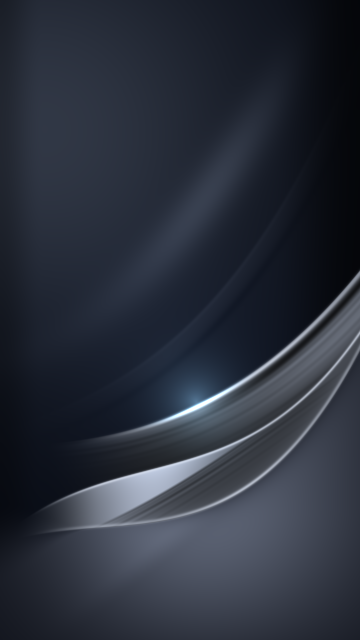
Reproduce this background procedurally as a WebGL 1 fragment shader.

```glsl
precision highp float;
// Dark blue-grey backdrop with sweeping silver ribbons and a small glint.
uniform vec2 u_resolution;

const vec3 NIGHT = vec3(0.030, 0.044, 0.078);
const vec3 SLATE = vec3(0.160, 0.172, 0.192);
const vec3 STEEL = vec3(0.88, 0.93, 1.03);
const vec3 SILVER = vec3(0.84, 0.87, 0.93);
const vec3 GLINT = vec3(0.55, 0.78, 0.92);

float hash(float n) {
  return fract(sin(n * 91.37) * 4375.85);
}

float noise(float v) {
  float f = fract(v);
  return mix(hash(floor(v)), hash(floor(v) + 1.0), f * f * (3.0 - 2.0 * f));
}

float bell(float v, float width) {
  float q = v / width;
  return exp(-q * q);
}

// Cubic through four heights at x = 0, 1/3, 2/3 and 1.
float curve(float x, vec4 h) {
  float t = 3.0 * x;
  float a = t - 1.0, b = t - 2.0, c = t - 3.0;
  return -a * b * c * h.x / 6.0 + t * b * c * h.y / 2.0
       - t * a * c * h.z / 2.0 + t * a * b * h.w / 6.0;
}

// Signed distance to a curve in canvas heights, positive above it.
float curveDistance(vec2 p, vec4 h, float aspect) {
  float slope = (curve(p.x + 0.01, h) - curve(p.x - 0.01, h)) / (0.02 * aspect);
  return (p.y - curve(p.x, h)) / sqrt(1.0 + slope * slope);
}

float above(float d, float softness) {
  return smoothstep(-softness, softness, d);
}

// Upper haze, broad beam and faint arcs.
vec3 backdrop(vec2 p, float beam, float arc) {
  vec3 col = NIGHT + SLATE * bell(length((p - vec2(0.12, 0.80)) / vec2(0.60, 0.34)), 1.0);
  col += vec3(0.025, 0.035, 0.055) * bell(length((p - vec2(0.5, 0.43)) / vec2(0.35, 0.2)), 1.0);
  col += SLATE * 0.65 * bell(beam, 0.035) * bell(p.y - 0.70, 0.17);
  float reach = bell(p.x - 0.58, 0.27);
  float band = above(arc + 0.018, 0.017) * (1.0 - above(arc, 0.004));
  col += STEEL * reach * (0.035 * band + 0.03 * bell(arc, 0.003));
  col -= 0.02 * reach * bell(arc + 0.029, 0.006);
  col *= mix(0.72, 1.0, smoothstep(0.0, 0.12, p.x));
  return col * (1.0 - 0.6 * smoothstep(0.75, 1.0, p.x));
}

// Streaked sheet hanging below the upper rim.
vec3 sheet(vec2 p, float rim) {
  float streak = noise(rim * 230.0 + p.x * 3.0) * 0.6 + noise(rim * 90.0 - p.x * 2.0) * 0.4;
  float right = smoothstep(0.45, 0.95, p.x);
  float light = 0.11 + 0.27 * exp(rim / mix(0.028, 0.10, right)) * (0.55 + 0.7 * streak);
  light += 0.17 * right * bell(rim + 0.040, 0.022);
  light *= 1.0 - 0.72 * smoothstep(0.5, 0.8, p.x) * bell(rim + 0.014, 0.006);
  return STEEL * light;
}

// Lit floor with a diagonal seam and a shadow under the wing.
vec3 ground(vec2 p, float hem) {
  float light = bell(p.x - 0.58, 0.45) * smoothstep(-0.16, 0.21, p.y);
  float seam = p.y - 0.186 - 0.44 * (p.x - 0.58);
  light *= 0.92 + 0.22 * smoothstep(-0.015, 0.035, seam) * bell(p.x - 0.42, 0.25);
  light *= 1.0 - 0.5 * exp(hem / 0.014) * smoothstep(0.25, 0.65, p.x);
  return vec3(0.055, 0.065, 0.095) + vec3(0.34, 0.36, 0.40) * light;
}

// Folded wing: pale upper panel, darker glassy lower panel.
vec3 wing(vec2 p, float crest, float fold, float hem, float px) {
  float pale = 0.32 + 0.54 * bell(p.x - 0.43, 0.19);
  pale *= 0.86 + 0.14 * exp(crest / 0.02);
  float glass = 0.20 + 0.16 * exp(-hem / 0.018) + 0.10 * bell(p.x - 0.3, 0.15);
  float pleat = noise(fold * 260.0) * exp(fold / 0.018);
  glass += (0.24 * pleat - 0.08 * bell(fold + 0.004, 0.005)) * bell(p.x - 0.5, 0.28);
  return STEEL * mix(glass, pale, above(fold, px + 0.0015));
}

void main() {
  vec2 p = gl_FragCoord.xy / u_resolution;
  float aspect = u_resolution.x / u_resolution.y;
  float px = 1.0 / u_resolution.y;

  float beam = curveDistance(p, vec4(0.427, 0.531, 0.772, 1.150), aspect);
  float arc = curveDistance(p, vec4(0.323, 0.408, 0.581, 0.926), aspect);
  float rim = curveDistance(p, vec4(0.303, 0.324, 0.404, 0.577), aspect);
  float crest = curveDistance(p, vec4(0.160, 0.253, 0.3125, 0.482), aspect);
  float fold = curveDistance(p, vec4(0.128, 0.194, 0.306, 0.440), aspect);
  float hem = curveDistance(p, vec4(0.150, 0.178, 0.2305, 0.453), aspect);

  vec3 col = backdrop(p, beam, arc);
  col = mix(col, sheet(p, rim), above(-rim, px) * smoothstep(0.12, 0.50, p.x));
  float rimLight = smoothstep(0.2, 0.6, p.x) * (1.0 - 0.45 * smoothstep(0.75, 1.0, p.x));
  col = mix(col, SILVER, 0.8 * rimLight * bell(rim + 0.003, 0.0035));

  // Floor, then the wing laid over it.
  float floorSoft = mix(0.06, px, smoothstep(0.0, 0.25, p.x));
  col = mix(col, ground(p, hem), above(-hem, floorSoft));
  float body = above(-crest, px) * above(hem, px) * smoothstep(0.04, 0.28, p.x);
  col = mix(col, wing(p, crest, fold, hem, px), body);
  float tip = smoothstep(0.08, 0.30, p.x);
  col = mix(col, SILVER, 0.72 * tip * bell(crest + 0.001, 0.0022));
  float hemLight = tip * (0.35 + 0.4 * bell(p.x - 0.68, 0.17));
  col = mix(col, SILVER, hemLight * bell(hem - 0.002, 0.0028));

  // Glint on the upper rim.
  float r = length((p - vec2(0.545, 0.372)) * vec2(aspect, 1.0));
  col += GLINT * (0.38 * exp(-r / 0.028) + 0.10 * bell(r, 0.075));
  col += GLINT * 0.7 * bell(rim + 0.001, 0.003) * bell(p.x - 0.55, 0.09);

  gl_FragColor = vec4(clamp(col, 0.0, 1.0), 1.0);
}
```
